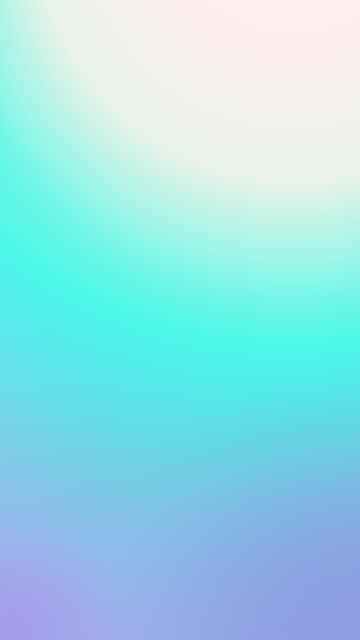
Give the GLSL for this background, as a Shadertoy shader.

```glsl
// Soft pastel backdrop: concentric rings of colour around a point above the
// canvas, running from blush through cream and aqua to periwinkle.
// Two faint corner glows and a lift on the left edge break the symmetry.

#define CANVAS_SHAPE vec2(0.5625, 1.0)
#define RING_CENTER vec2(0.456, 1.158)
#define AQUA_RADIUS 0.698
#define LEFT_PULL 0.045
#define LEFT_LIFT vec3(0.015, 0.035, 0.02)
#define VIOLET_REACH 0.24
#define INDIGO_REACH 0.46

const vec3 BLUSH      = vec3(0.994, 0.929, 0.926);
const vec3 CREAM      = vec3(0.943, 0.942, 0.918);
const vec3 PALE_MINT  = vec3(0.906, 0.948, 0.910);
const vec3 MINT       = vec3(0.804, 0.953, 0.906);
const vec3 SEAFOAM    = vec3(0.627, 0.961, 0.910);
const vec3 TURQUOISE  = vec3(0.430, 0.967, 0.910);
const vec3 AQUA       = vec3(0.295, 0.970, 0.908);
const vec3 LAGOON     = vec3(0.335, 0.910, 0.905);
const vec3 SKY        = vec3(0.390, 0.850, 0.898);
const vec3 SOFT_BLUE  = vec3(0.470, 0.780, 0.897);
const vec3 CORNFLOWER = vec3(0.535, 0.730, 0.905);
const vec3 PERIWINKLE = vec3(0.605, 0.677, 0.910);
const vec3 VIOLET     = vec3(0.655, 0.605, 0.910);
const vec3 INDIGO     = vec3(0.550, 0.595, 0.870);

// Blend towards the next colour as d runs from one radius to another.
vec3 blendRing(vec3 color, vec3 next, float from, float to, float d) {
    return mix(color, next, clamp((d - from) / (to - from), 0.0, 1.0));
}

vec3 ringColor(float d) {
    // Pale inner disc fading out to the aqua band
    vec3 color = blendRing(BLUSH, CREAM, 0.200, 0.360, d);
    color = blendRing(color, PALE_MINT, 0.360, 0.443, d);
    color = blendRing(color, MINT, 0.443, 0.488, d);
    color = blendRing(color, SEAFOAM, 0.488, 0.560, d);
    color = blendRing(color, TURQUOISE, 0.560, 0.638, d);
    color = blendRing(color, AQUA, 0.638, AQUA_RADIUS, d);
    // Cool outer rings
    color = blendRing(color, LAGOON, AQUA_RADIUS, 0.789, d);
    color = blendRing(color, SKY, 0.789, 0.866, d);
    color = blendRing(color, SOFT_BLUE, 0.866, 0.954, d);
    color = blendRing(color, CORNFLOWER, 0.954, 1.031, d);
    return blendRing(color, PERIWINKLE, 1.031, 1.170, d);
}

// Smooth falloff from 1 at the center to 0 at the reach.
float glow(vec2 p, vec2 center, float reach) {
    return 1.0 - smoothstep(0.0, reach, length(p - center));
}

void mainImage(out vec4 fragColor, in vec2 fragCoord) {
    vec2 uv = fragCoord / iResolution.xy;
    vec2 p = uv * CANVAS_SHAPE;
    float d = length(p - RING_CENTER);
    float left = 1.0 - uv.x;

    // The pale disc fades a little sooner on the left
    float insideAqua = 1.0 - smoothstep(0.58, AQUA_RADIUS, d);
    vec3 color = ringColor(d + LEFT_PULL * left * left * left * insideAqua);

    // Lighter left edge below the aqua band
    color += LEFT_LIFT * left * left * smoothstep(AQUA_RADIUS, 0.9, d);

    // Corner glows
    color = mix(color, INDIGO, 0.75 * glow(p, vec2(CANVAS_SHAPE.x, 0.0), INDIGO_REACH));
    color = mix(color, VIOLET, 0.9 * glow(p, vec2(0.0), VIOLET_REACH));

    fragColor = vec4(clamp(color, 0.0, 1.0), 1.0);
}
```
